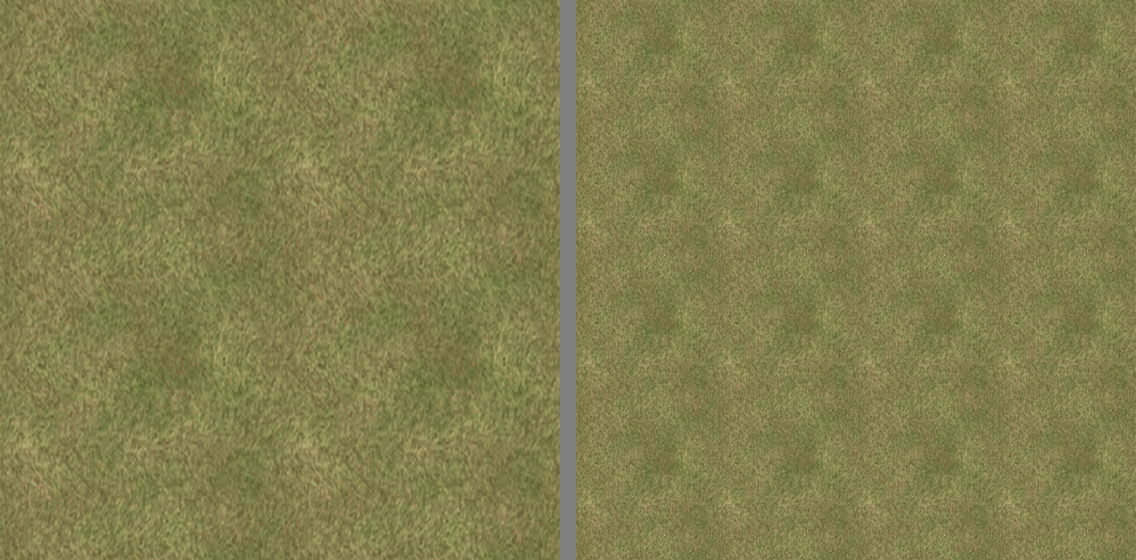
Left, the tile; right, the same tile 2 across and 2 down.
A WebGL 1 fragment shader for this texture:

```glsl
precision highp float;
// Dry meadow grass: mottled olive turf with straw patches, fine blades and rusty flecks, tiled 2 x 2.
uniform vec2 u_resolution;

const float TAU = 6.28318;
const float REPEATS = 2.0;
const vec3 OLIVE = vec3(0.507, 0.497, 0.301);
const vec3 STRAW_SHIFT = vec3(0.088, 0.084, 0.070);
const vec3 GREEN_SHIFT = vec3(-0.085, 0.005, -0.045);
const vec3 RUST_SHIFT = vec3(0.030, -0.022, -0.004);
const vec3 LIGHT_SHIFT = vec3(1.0, 0.98, 0.80);

float hash(vec2 cell, float seed) {
  vec3 q = fract(vec3(cell.xyx + seed * 7.31) * vec3(0.1031, 0.1030, 0.0973));
  q += dot(q, q.yzx + 33.33);
  return fract((q.x + q.y) * q.z);
}

// Value noise that wraps after a whole number of cells
float noise(vec2 p, vec2 cells, float seed) {
  vec2 id = floor(p * cells);
  vec2 f = fract(p * cells);
  f = f * f * (3.0 - 2.0 * f);
  vec2 a = mod(id, cells);
  vec2 b = mod(id + 1.0, cells);
  float low = mix(hash(a, seed), hash(vec2(b.x, a.y), seed), f.x);
  float high = mix(hash(vec2(a.x, b.y), seed), hash(b, seed), f.x);
  return mix(low, high, f.y);
}

// Layered noise centred on zero
float clouds(vec2 p, float cells, float seed) {
  float sum = 0.0;
  float weight = 0.5;
  for (int i = 0; i < 5; i++) {
    sum += weight * (noise(p, vec2(cells), seed) - 0.5);
    cells *= 2.0;
    weight *= 0.65;
    seed += 1.0;
  }
  return sum;
}

// Soft round patch, measured across the tile edges
float patchAt(vec2 p, vec2 center, float radius) {
  vec2 d = fract(p - center + 0.5) - 0.5;
  return exp(-dot(d, d) / (radius * radius));
}

// Winding pale drift that climbs the right side of the tile
float strawDrift(vec2 p) {
  float middle = 0.71 + 0.11 * sin(TAU * (p.y - 0.45));
  float d = fract(p.x - middle + 0.5) - 0.5;
  return exp(-d * d / 0.009) * (0.65 + 0.35 * sin(TAU * (3.0 * p.y - 0.05)));
}

// One short leaning blade per cell, light or dark
float blades(vec2 p, vec2 cells, vec2 size, float seed) {
  vec2 id = floor(p * cells);
  vec2 f = fract(p * cells);
  float sum = 0.0;
  for (int y = -1; y <= 1; y++) {
    for (int x = -1; x <= 1; x++) {
      vec2 offset = vec2(float(x), float(y));
      vec2 cell = mod(id + offset, cells);
      vec2 root = 0.2 + 0.6 * vec2(hash(cell, seed), hash(cell, seed + 1.0));
      vec2 d = (f - offset - root) / cells;
      float lean = 0.9 * (hash(cell, seed + 2.0) - 0.45);
      d.x -= lean * d.y;
      d /= size;
      sum += (hash(cell, seed + 3.0) - 0.48) * exp(-dot(d, d));
    }
  }
  return sum;
}

void main() {
  vec2 uv = gl_FragCoord.xy / u_resolution;
  vec2 tile = fract(uv * REPEATS);

  // Gentle bending hides the noise lattice
  vec2 p = tile + 0.012 * sin(TAU * (tile.yx * vec2(3.0, 2.0) + vec2(0.1, 0.6)));

  // Broad dry and lush areas, with ragged borders
  vec2 ragged = p + 0.10 * vec2(clouds(p, 12.0, 81.0), clouds(p, 12.0, 91.0));
  float dry = 1.05 * clouds(p, 6.0, 3.0) - 0.11;
  dry += 0.38 * strawDrift(ragged);
  dry += 0.85 * patchAt(ragged, vec2(0.12, 0.39), 0.085);
  dry += 0.26 * patchAt(ragged, vec2(0.31, 0.70), 0.14);
  dry -= 0.22 * patchAt(ragged, vec2(0.86, 0.20), 0.13);
  dry -= 0.18 * patchAt(ragged, vec2(0.62, 0.76), 0.12);
  float lush = clouds(p, 8.0, 17.0) - 0.12 * dry;

  // Fine texture, stronger where the grass is dry
  float grain = 0.13 * (noise(p, vec2(128.0, 96.0), 31.0) - 0.5);
  grain += 0.17 * blades(p, vec2(88.0, 68.0), vec2(0.0042, 0.0085), 41.0);
  grain += 0.06 * blades(p, vec2(45.0, 36.0), vec2(0.006, 0.014), 53.0);
  grain *= clamp(1.0 + 0.5 * dry, 0.75, 1.4);

  // Sparse rusty flecks gathered in loose groups
  float rust = smoothstep(0.62, 0.90, noise(p, vec2(100.0, 92.0), 67.0));
  rust *= smoothstep(0.40, 0.75, noise(p, vec2(9.0), 71.0) + 0.2 * dry);

  vec3 color = OLIVE + STRAW_SHIFT * dry + GREEN_SHIFT * lush;
  color += LIGHT_SHIFT * grain + RUST_SHIFT * rust;
  gl_FragColor = vec4(clamp(color, 0.0, 1.0), 1.0);
}
```
